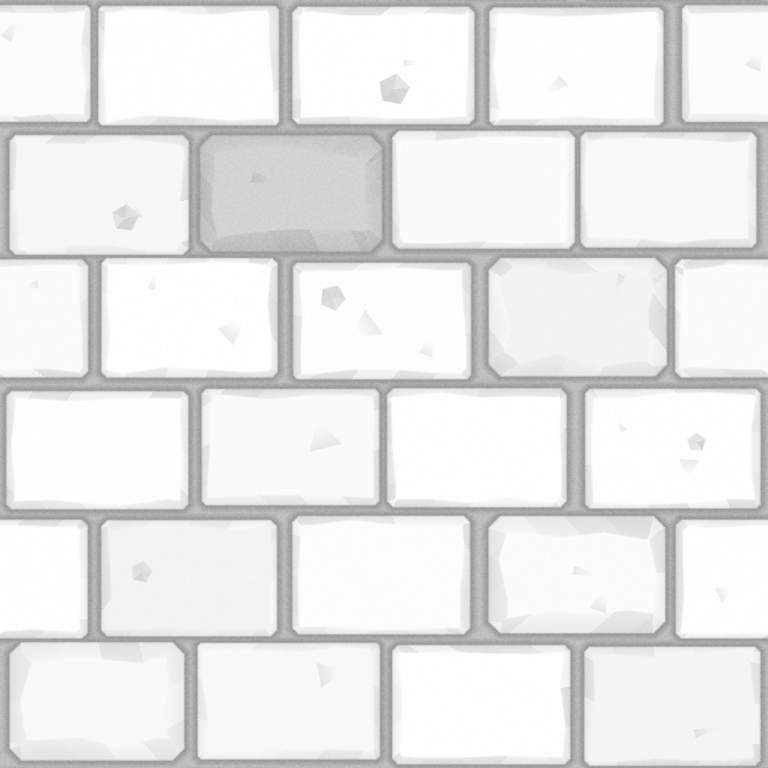
Reproduce this texture procedurally as a Shadertoy shader.

```glsl
// Pale chiselled stone wall: six staggered rows of four chamfered blocks on grey mortar.
// Each block is a jittered box whose eight sides carry faceted bevels of varying width;
// hashed chips, faint flakes, worn blocks and one dark block break up the repeats.
#define GRID vec2(4.0, 6.0)
#define HALF_SIZE vec2(0.1165, 0.0768)
#define JITTER vec2(0.005, 0.004)
#define BEVEL 0.0095
#define MORTAR_SHADOW 0.60
#define MORTAR_OPEN 0.75
#define FACE_TONE 0.996
#define CHIP_CHANCE 0.27
#define FLAKE_CHANCE 0.33
#define DARK_STONE vec2(1.0, 4.0)
#define GRAIN_CELLS 512.0

const float TAU = 6.2831853;

struct Stone { vec2 p, id, size; float cut, worn, dist; };

float hash(vec3 p) {
    p = fract((p + 7.3) * 0.1031);
    p += dot(p, p.zyx + 31.32);
    return fract((p.x + p.y) * p.z);
}

vec2 hash2(vec2 id, float k) {
    return vec2(hash(vec3(id, k)), hash(vec3(id, k + 0.5)));
}

vec2 rotate(vec2 p, float a) {
    return vec2(cos(a) * p.x + sin(a) * p.y, cos(a) * p.y - sin(a) * p.x);
}

// Distance to a regular polygon of inradius r, and the index of its sector.
vec2 polygon(vec2 p, float n, float r) {
    float a = atan(p.y, p.x) / TAU * n;
    float sector = floor(a + 0.5);
    return vec2(length(p) * cos((a - sector) * TAU / n) - r, mod(sector, n));
}

// Jittered block with cut corners; cell is its unwrapped grid position.
Stone makeStone(vec2 uv, vec2 cell, float shift) {
    Stone s;
    s.id = mod(cell, GRID);
    vec2 jitter = (hash2(s.id, 1.0) - 0.5) * 2.0 * JITTER;
    s.p = uv - (cell + 0.5 - vec2(shift, 0.0)) / GRID - jitter;
    s.size = HALF_SIZE + (hash2(s.id, 3.0) - 0.5) * vec2(0.006, 0.003);
    s.worn = step(fract(dot(s.id, vec2(0.19, 0.46)) + 0.065), 0.11);
    s.cut = mix(0.003 + 0.003 * hash(vec3(s.id, 5.0)), 0.011, s.worn);
    vec2 q = abs(s.p) - s.size;
    s.dist = max(max(q.x, q.y), (q.x + q.y) * 0.7071 + s.cut);
    return s;
}

// Grey of a block: flat face, faceted bevels, flakes and chips.
float stoneTone(Stone s, float aa) {
    float rise = 1.0, nearest = 1e3, bevelTone = 1.0;
    for (int i = 0; i < 8; i++) {
        float side = float(i), corner = mod(side, 2.0);
        vec2 n = rotate(vec2(1.0, 0.0), -side * TAU / 8.0);
        float depth = dot(s.size, abs(n)) - corner * s.cut - dot(s.p, n);
        float along = dot(s.p, vec2(-n.y, n.x)) * 19.0 + 10.0 + hash(vec3(s.id, side));
        // Linear interpolation between random widths gives a chiselled inner outline.
        float seg = floor(along), key = 20.0 + side * 30.0;
        float w0 = hash(vec3(s.id, key + seg)), w1 = hash(vec3(s.id, key + seg + 1.0));
        float width = BEVEL * mix(0.5, 1.4, mix(w0, w1, along - seg)) * (1.0 + 1.3 * s.worn);
        rise = min(rise, depth - width);
        if (depth / width < nearest) {
            nearest = depth / width;
            float skew = (hash(vec3(s.id, key)) - 0.5) * 60.0;
            float facet = hash(vec3(s.id, key + 300.0 + floor(along + depth * skew)));
            bevelTone = mix(0.85, 0.93, facet) + 0.045 * clamp(nearest, 0.0, 1.0);
        }
    }
    float face = FACE_TONE - 0.045 * pow(hash(vec3(s.id, 9.0)), 5.0) - 0.01 * s.worn;
    float tone = mix(bevelTone, face, smoothstep(-aa, aa + 0.0008, rise));

    // Shallow triangular flakes that fade out along their length.
    for (int k = 0; k < 3; k++) {
        float key = 600.0 + 10.0 * float(k);
        vec2 q = s.p - (hash2(s.id, key) - 0.5) * 1.4 * s.size;
        q = rotate(q, TAU * hash(vec3(s.id, key + 2.0)));
        q.y *= 1.0 + 3.0 * hash(vec3(s.id, key + 3.0));
        float r = mix(0.007, 0.016, hash(vec3(s.id, key + 4.0)));
        float inside = smoothstep(aa, -aa, polygon(q, 3.0, r).x);
        float fade = clamp(0.5 + 0.5 * q.x / r, 0.0, 1.0);
        tone -= 0.075 * inside * fade * step(hash(vec3(s.id, key + 5.0)), FLAKE_CHANCE);
    }

    // One pentagonal chip with a separately lit facet per sector.
    vec2 c = s.p - (hash2(s.id, 700.0) - 0.5) * 1.2 * s.size;
    c = rotate(c, TAU * hash(vec3(s.id, 702.0)));
    vec2 chip = polygon(c, 5.0, mix(0.009, 0.017, hash(vec3(s.id, 703.0))));
    float chipTone = mix(0.82, 0.92, hash(vec3(s.id, 710.0 + chip.y)));
    float chipped = step(hash(vec3(s.id, 704.0)), CHIP_CHANCE) * (1.0 - s.worn);
    tone = mix(tone, chipTone, chipped * smoothstep(aa, -aa, chip.x));

    // Grime at the rim, and the darker block.
    tone *= mix(0.93, 1.0, smoothstep(0.0, 0.003, -s.dist));
    return s.id == DARK_STONE ? tone * 0.85 : tone;
}

void mainImage(out vec4 fragColor, in vec2 fragCoord) {
    vec2 uv = fragCoord / iResolution.xy;
    float aa = 0.7 / iResolution.y + 0.0004;

    // Find the nearest block among the neighbouring cells of the running bond.
    Stone nearest;
    nearest.dist = 1e3;
    for (int j = -1; j <= 1; j++) {
        float row = floor(uv.y * GRID.y) + float(j);
        float shift = 0.5 * mod(row, 2.0);
        for (int i = -1; i <= 1; i++) {
            float column = floor(uv.x * GRID.x + shift) + float(i);
            Stone s = makeStone(uv, vec2(column, row), shift);
            if (s.dist < nearest.dist) nearest = s;
        }
    }

    // Mortar darkens towards the blocks; fine grain covers everything but bright faces.
    float mortar = mix(MORTAR_SHADOW, MORTAR_OPEN, smoothstep(-0.001, 0.012, nearest.dist));
    float grain = hash(vec3(floor(uv * GRAIN_CELLS), 3.0)) - 0.5;
    float tone = mix(mortar, stoneTone(nearest, aa), smoothstep(aa, -aa, nearest.dist));
    tone += grain * mix(0.04, 0.008, smoothstep(0.7, 0.95, tone));
    fragColor = vec4(vec3(clamp(tone, 0.0, 1.0)), 1.0);
}
```
